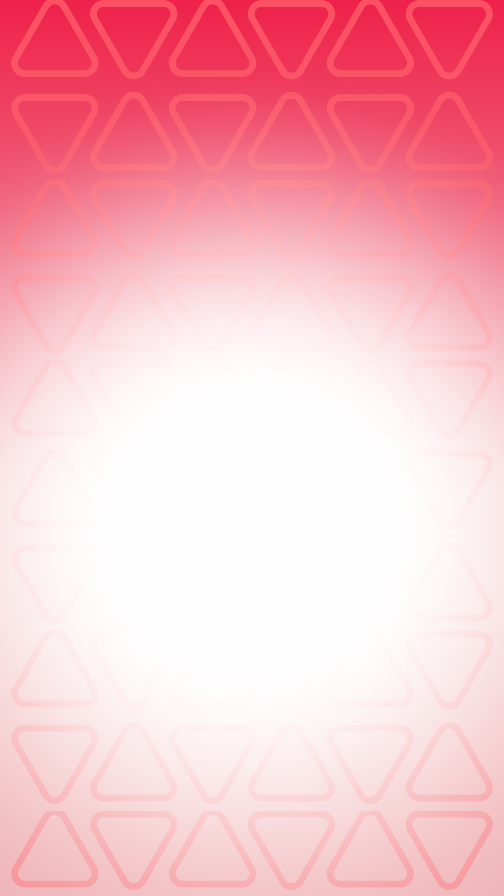
A Shadertoy shader for this background:

```glsl
// Red-to-pink backdrop with rows of rounded triangle outlines and a soft white glow.

// Lengths are in canvas widths, measured downward from the top edge.
const vec3 TOP_RED = vec3(0.935, 0.13, 0.29);
const vec3 BOTTOM_PINK = vec3(0.94, 0.71, 0.72);
const vec3 OUTLINE_CORAL = vec3(1.0, 0.38, 0.42);
const vec3 GLOW_WHITE = vec3(1.0, 0.998, 0.998);

const float FADE_DEPTH = 0.98;        // where red has become pink
const vec2 GLOW_CENTER = vec2(0.5, 1.053);
const float GLOW_INNER = 0.255;
const float GLOW_OUTER = 0.926;

const float COLUMNS = 6.0;
const float COLUMN_PITCH = 0.1565;
const float FIRST_COLUMN = 0.1088;
const float BLOCK_HEIGHT = 0.8935;    // five rows, then the pattern repeats
const float ROW_PITCH = 0.1787;
const float ROW_MIDDLE = 0.0764;
const float ODD_ROW_SHIFT = 0.008;
const float CENTROID_SHIFT = 0.0146;

const float HALF_SIDE = 0.059;
const float CORNER_RADIUS = 0.0208;
const float HALF_STROKE = 0.0067;
const float TOP_OPACITY = 0.75;
const float BOTTOM_OPACITY = 0.40;

// Signed distance to an equilateral triangle pointing toward +y.
float triangleDistance(vec2 p, float halfSide) {
    const float k = sqrt(3.0);
    p.x = abs(p.x) - halfSide;
    p.y += halfSide / k;
    if (p.x + k * p.y > 0.0) p = vec2(p.x - k * p.y, -k * p.x - p.y) * 0.5;
    p.x -= clamp(p.x, -2.0 * halfSide, 0.0);
    return -length(p) * sign(p.y);
}

// Coverage of the alternating triangle outlines.
float triangleOutlines(vec2 p, float pixel) {
    float blockY = mod(p.y, BLOCK_HEIGHT);
    float row = floor(blockY / ROW_PITCH);
    float rowCenter = row * ROW_PITCH + ROW_MIDDLE + mod(row, 2.0) * ODD_ROW_SHIFT;
    float nearest = floor((p.x - FIRST_COLUMN) / COLUMN_PITCH + 0.5);
    float coverage = 0.0;

    // Adjacent triangles reach into each other's cells.
    for (float i = -1.0; i <= 1.0; i++) {
        float column = nearest + i;
        if (column < 0.0 || column >= COLUMNS) continue;
        float direction = 1.0 - 2.0 * mod(row + column, 2.0);
        vec2 q = vec2(p.x - FIRST_COLUMN - column * COLUMN_PITCH,
                      (rowCenter - blockY) * direction + CENTROID_SHIFT);
        float d = triangleDistance(q, HALF_SIDE) - CORNER_RADIUS;
        float stroke = abs(d) - HALF_STROKE;
        coverage = max(coverage, 1.0 - smoothstep(-0.5 * pixel, 0.5 * pixel, stroke));
    }
    return coverage;
}

void mainImage(out vec4 fragColor, in vec2 fragCoord) {
    float pixel = 1.0 / iResolution.x;
    vec2 p = vec2(fragCoord.x, iResolution.y - fragCoord.y) * pixel;

    // Vertical gradient
    float fade = clamp(p.y / FADE_DEPTH, 0.0, 1.0);
    vec3 color = mix(TOP_RED, BOTTOM_PINK, fade);

    // Triangle outlines
    float opacity = mix(TOP_OPACITY, BOTTOM_OPACITY, fade);
    color = mix(color, OUTLINE_CORAL, triangleOutlines(p, pixel) * opacity);

    // Glow over everything
    float glow = 1.0 - smoothstep(GLOW_INNER, GLOW_OUTER, distance(p, GLOW_CENTER));
    color = mix(color, GLOW_WHITE, glow);

    fragColor = vec4(color, 1.0);
}
```
